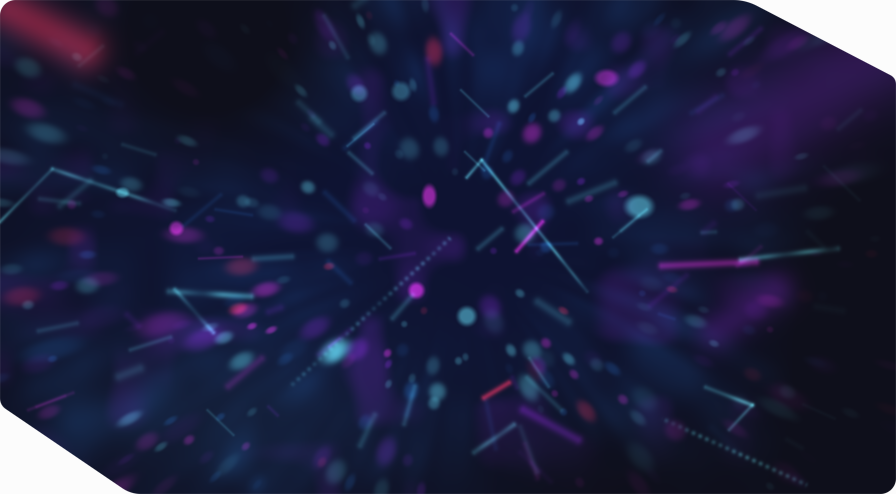
A Shadertoy shader for this background:

```glsl
const vec3 PAPER = vec3(0.99);
const vec3 DARK = vec3(0.055, 0.058, 0.105);
const vec3 NAVY = vec3(0.055, 0.075, 0.195);
const vec3 TEAL = vec3(0.24, 0.55, 0.54);
const vec3 BLUE = vec3(0.06, 0.20, 0.34);
const vec3 VIOLET = vec3(0.27, 0.05, 0.38);
const vec3 MAGENTA = vec3(0.60, 0.09, 0.52);
const vec3 RED = vec3(0.62, 0.09, 0.15);
const vec2 FOCUS = vec2(0.92, 0.50);   // vanishing point of the burst
const float CORNER = 0.032;
const float CUT_BLEND = 0.012;
const int SPECKS = 300;
const int SHARDS = 80;

float hash(vec2 p) {
    return fract(sin(dot(p, vec2(127.1, 311.7))) * 43758.5453);
}

float noise(vec2 p) {
    vec2 i = floor(p), f = fract(p);
    f = f * f * (3.0 - 2.0 * f);
    return mix(mix(hash(i), hash(i + vec2(1, 0)), f.x),
               mix(hash(i + vec2(0, 1)), hash(i + vec2(1, 1)), f.x), f.y);
}

float glow(vec2 p, vec2 centre, vec2 radius) {
    vec2 q = (p - centre) / radius;
    return exp(-dot(q, q));
}

float disc(vec2 p, vec2 centre, vec2 radius) {
    return smoothstep(1.25, 0.5, length((p - centre) / radius));
}

float stroke(vec2 p, vec2 a, vec2 b, float width) {
    vec2 pa = p - a, ba = b - a;
    float d = length(pa - ba * clamp(dot(pa, ba) / dot(ba, ba), 0.0, 1.0)) / width;
    return exp(-d * d);
}

float dotted(vec2 p, vec2 a, vec2 b, float width) {
    float along = dot(p - a, normalize(b - a));
    return stroke(p, a, b, width) * (0.6 + 0.4 * sin(along * 420.0));
}

float smoothMax(float a, float b, float k) {
    float h = max(k - abs(a - b), 0.0) / k;
    return max(a, b) + h * h * k * 0.25;
}

// Rounded panel with two opposite corners cut off
float panel(vec2 p, vec2 size) {
    vec2 q = abs(p - 0.5 * size) - 0.5 * size + CORNER;
    float box = length(max(q, 0.0)) + min(max(q.x, q.y), 0.0) - CORNER;
    float topCut = dot(p - vec2(size.x, 0.842), vec2(0.461, 0.888));
    float lowCut = dot(p - vec2(0.0, 0.180), vec2(-0.562, -0.827));
    return smoothMax(smoothMax(box, topCut, CUT_BLEND), lowCut, CUT_BLEND);
}

float lightField(vec2 p) {
    float light = 0.10 + glow(p, vec2(0.75, 0.45), vec2(0.80, 0.55));
    light += 0.5 * glow(p, vec2(1.05, 0.90), vec2(0.35, 0.30));
    light -= 0.95 * glow(p, vec2(0.45, 0.88), vec2(0.22, 0.20));
    light -= 0.60 * glow(p, vec2(1.74, 0.33), vec2(0.20, 0.35));
    light -= 0.45 * glow(p, vec2(1.20, 0.02), vec2(0.35, 0.14));
    return clamp(light, 0.0, 1.0);
}

vec3 tint(float pick) {
    return pick < 0.38 ? TEAL : pick < 0.54 ? BLUE : pick < 0.74 ? VIOLET
         : pick < 0.94 ? MAGENTA : RED;
}

// Specks stretched away from the focus, and faint shards on two crossing diagonals
vec3 scatter(vec2 p, vec2 size) {
    vec3 sum = vec3(0.0);
    for (int i = 0; i < SPECKS; i++) {
        float id = float(i);
        vec2 c = vec2(hash(vec2(id, 1.0)), hash(vec2(id, 2.0))) * size;
        vec2 away = c - FOCUS, dir = normalize(away), d = p - c;
        float pick = hash(vec2(id, 3.0));
        float r = mix(0.006, 0.021, pick * pick);
        float stretch = 1.0 + 2.4 * length(away) * hash(vec2(id, 4.0));
        vec2 local = vec2(dot(d, dir) / stretch, dot(d, vec2(-dir.y, dir.x))) / r;
        float q = dot(local, local);
        float power = mix(0.10, 0.65, hash(vec2(id, 5.0))) * (0.15 + 0.85 * lightField(c));
        sum += tint(hash(vec2(id, 6.0))) * power * exp(-q * mix(0.6, q, 0.6));
    }
    for (int i = 0; i < SHARDS; i++) {
        float id = float(i) + 400.0;
        vec2 c = vec2(hash(vec2(id, 1.0)), hash(vec2(id, 2.0))) * size;
        vec2 radial = normalize(c - FOCUS);
        vec2 diagonal = hash(vec2(id, 6.0)) < 0.5 ? vec2(0.72, -0.69) : vec2(0.77, 0.64);
        vec2 dir = normalize(mix(radial, diagonal, step(0.5, hash(vec2(id, 7.0)))));
        dir *= mix(0.01, 0.05, hash(vec2(id, 3.0)));
        float width = mix(0.003, 0.010, hash(vec2(id, 4.0)));
        float power = 0.28 * (0.15 + 0.85 * lightField(c));
        sum += tint(hash(vec2(id, 5.0)) * 0.85) * power * stroke(p, c - dir, c + dir, width);
    }
    return sum;
}

vec3 accents(vec2 p) {
    // Broad beams
    vec3 c = RED * 0.65 * stroke(p, vec2(0.02, 0.98), vec2(0.17, 0.90), 0.045);
    c += VIOLET * 0.45 * stroke(p, vec2(1.46, 0.70), vec2(1.76, 0.88), 0.10);
    c += VIOLET * 0.45 * stroke(p, vec2(1.45, 0.33), vec2(1.57, 0.41), 0.040);
    c += MAGENTA * 0.55 * stroke(p, vec2(1.34, 0.462), vec2(1.53, 0.470), 0.008);
    // Fine traces
    float t = stroke(p, vec2(0.975, 0.676), vec2(1.188, 0.410), 0.004);
    t += stroke(p, vec2(0.945, 0.641), vec2(0.975, 0.676), 0.004);
    t += 0.7 * stroke(p, vec2(0.106, 0.658), vec2(0.354, 0.575), 0.005);
    t += 0.7 * stroke(p, vec2(0.0, 0.551), vec2(0.106, 0.658), 0.004);
    t += stroke(p, vec2(0.342, 0.410), vec2(0.508, 0.400), 0.007);
    t += stroke(p, vec2(0.354, 0.414), vec2(0.432, 0.327), 0.005);
    t += stroke(p, vec2(1.50, 0.474), vec2(1.695, 0.497), 0.006);
    t += stroke(p, vec2(1.429, 0.216), vec2(1.523, 0.180), 0.005);
    t += 0.6 * stroke(p, vec2(1.523, 0.180), vec2(1.476, 0.130), 0.004);
    t += stroke(p, vec2(0.96, 0.085), vec2(1.04, 0.140), 0.006);
    t += 0.6 * dotted(p, vec2(0.59, 0.22), vec2(0.909, 0.516), 0.005);
    t += 0.7 * dotted(p, vec2(1.346, 0.15), vec2(1.63, 0.02), 0.005);
    c += TEAL * t * mix(0.10, 0.85, noise(p * 22.0));
    c += MAGENTA * 0.8 * stroke(p, vec2(1.046, 0.492), vec2(1.098, 0.551), 0.005);
    c += RED * 0.8 * stroke(p, vec2(0.98, 0.195), vec2(1.03, 0.225), 0.006);
    c += VIOLET * 0.6 * stroke(p, vec2(1.06, 0.17), vec2(1.17, 0.11), 0.010);
    // Bright bokeh
    float m = disc(p, vec2(0.869, 0.603), vec2(0.015, 0.024));
    m += disc(p, vec2(0.843, 0.412), vec2(0.017)) + 0.8 * disc(p, vec2(0.357, 0.538), vec2(0.015));
    m += 0.7 * disc(p, vec2(1.228, 0.842), vec2(0.025, 0.018));
    float b = disc(p, vec2(0.945, 0.360), vec2(0.020)) + disc(p, vec2(1.294, 0.582), vec2(0.030, 0.024));
    b += 0.6 * disc(p, vec2(0.812, 0.815), vec2(0.020)) + 0.6 * disc(p, vec2(0.727, 0.811), vec2(0.018));
    b += 0.8 * disc(p, vec2(0.248, 0.610), vec2(0.014, 0.011));
    return c + MAGENTA * 0.85 * m + TEAL * 0.75 * b;
}

void mainImage(out vec4 fragColor, in vec2 fragCoord) {
    vec2 size = iResolution.xy / iResolution.y;
    vec2 p = fragCoord / iResolution.y, ray = p - FOCUS;
    float dist = length(ray), light = lightField(p);
    // Backdrop with radial haze and small coloured clouds
    float haze = noise(ray / max(dist, 0.001) * 14.0 + dist * 3.0) * noise(p * 13.0);
    vec3 col = mix(DARK, NAVY, light);
    col += BLUE * haze * light * smoothstep(0.1, 0.6, dist) * 0.8;
    col += VIOLET * 0.4 * light * smoothstep(0.55, 0.95, noise(p * 12.0 + 17.0));
    col += TEAL * 0.08 * glow(p, vec2(0.50, 0.18), vec2(0.35, 0.18));
    col += scatter(p, size) + accents(p);
    float edge = panel(p, size) * iResolution.y;
    fragColor = vec4(mix(col, PAPER, smoothstep(-0.7, 0.7, edge)), 1.0);
}
```
